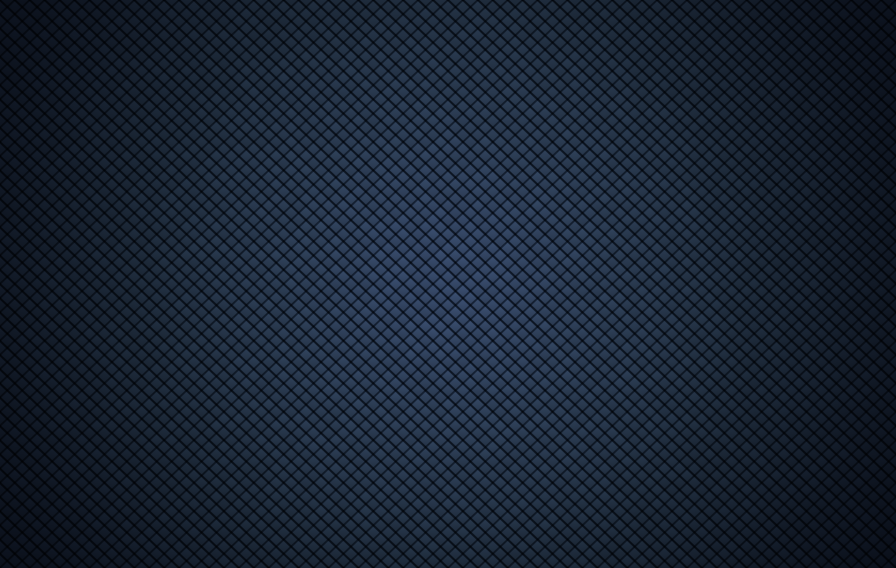
Reproduce this background procedurally as a Shadertoy shader.

```glsl
// Dark blue woven mesh: two diagonal families of grooves cut a plane into
// small bevelled diamonds, lit by a round central glow that fades to
// near-black sides. Lengths are in canvas heights, with the centre at zero.

float hash(vec2 p) {
    vec3 q = fract(vec3(p.xyx) * 0.1031);
    q += dot(q, q.yzx + 33.33);
    return fract((q.x + q.y) * q.z);
}

// Cloth colour by distance from the centre of the glow
vec3 glowColor(float d) {
    vec3 c = mix(vec3(0.205, 0.275, 0.395), vec3(0.170, 0.235, 0.325), smoothstep(0.0, 0.32, d));
    c = mix(c, vec3(0.120, 0.172, 0.235), smoothstep(0.22, 0.58, d));
    return mix(c, vec3(0.045, 0.068, 0.112), smoothstep(0.42, 0.95, d));
}

// Soft groove along whole values of t; aa is one pixel measured in t
float groove(float t, float halfWidth, float aa) {
    float d = abs(fract(t + 0.5) - 0.5);
    return 1.0 - smoothstep(halfWidth - aa, halfWidth + aa, d);
}

void mainImage(out vec4 fragColor, in vec2 fragCoord) {
    vec2 p = (fragCoord - 0.5 * iResolution.xy) / iResolution.y;

    // Diagonal weave coordinates: whole values are the grooves
    vec2 g = p / vec2(0.0263, 0.0250);
    vec2 weave = vec2(g.x + g.y, g.x - g.y);
    vec2 cell = floor(weave);
    vec2 f = weave - cell;
    float aa = 0.75 * length(1.0 / vec2(0.0263, 0.0250)) / iResolution.y;

    vec3 col = glowColor(length(p - vec2(0.0, 0.01)));

    // Slight change of tone per diamond, and a bevel lit from above
    col *= 0.97 + 0.08 * hash(cell + 200.0);
    col *= 1.0 + 0.12 * (f.x - f.y);

    // Falling grooves are deeper than rising ones
    float falling = groove(weave.x, 0.10, aa);
    float rising = groove(weave.y, 0.09, aa);
    vec3 shade = vec3(0.26, 0.32, 0.37);
    col *= mix(vec3(1.0), shade, falling);
    col *= mix(vec3(1.0), shade + 0.15, rising);

    fragColor = vec4(col, 1.0);
}
```
